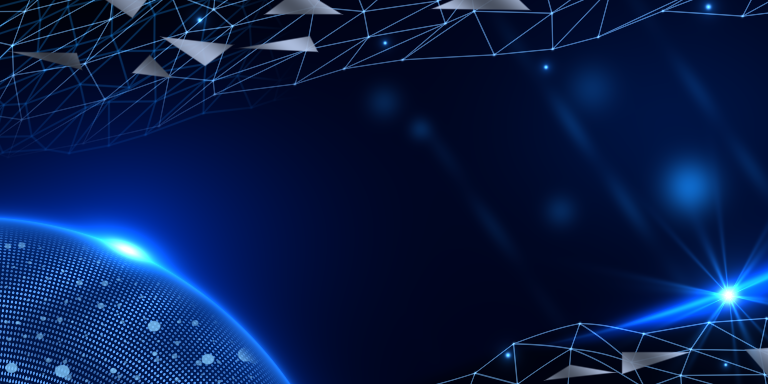
This background is drawn by a Shadertoy shader. Its source:

```glsl
// Night-blue tech backdrop: dotted globe, wire meshes with pale facets, soft bokeh and a star flare.
const vec2 GLOBE = vec2(-0.078, -0.581);
const float RADIUS = 1.016;
const vec2 SUNRISE = vec2(0.333, 0.35);
const vec2 FLARE = vec2(1.898, 0.23);
const vec2 DOT_PITCH = vec2(0.013, 0.02);
const float LINE_WIDTH = 0.0005;
const vec3 NAVY = vec3(0.0, 0.014, 0.105);
const vec3 LEFT_HAZE = vec3(0.0, 0.075, 0.27);
const vec3 RIGHT_HAZE = vec3(0.0, 0.065, 0.16);
const vec3 ROYAL = vec3(0.0, 0.25, 0.85);
const vec3 CYAN = vec3(0.1, 0.55, 1.0);
const vec3 TEAL = vec3(0.06, 0.36, 0.58);
const vec3 ICE = vec3(0.46, 0.71, 0.9);
const vec3 PAPER = vec3(0.72, 0.79, 0.92);

// Facets: two base corners, then the tip
const vec4 BASE[10] = vec4[10](
  vec4(0.69, 0.963, 0.89, 0.963), vec4(0.42, 0.904, 0.607, 0.883),
  vec4(0.625, 0.875, 0.828, 0.865), vec4(0.344, 0.81, 0.448, 0.797),
  vec4(0.03, 0.865, 0.214, 0.818), vec4(0.26, 1.01, 0.39, 1.01),
  vec4(1.125, 0.977, 1.38, 0.974), vec4(1.62, 0.083, 1.797, 0.083),
  vec4(1.42, 0.01, 1.6, 0.03), vec4(1.94, 0.09, 2.02, 0.095));
const vec2 TIP[10] = vec2[10](
  vec2(0.78, 1.03), vec2(0.534, 0.828), vec2(0.807, 0.906), vec2(0.39, 0.857),
  vec2(0.2, 0.862), vec2(0.345, 0.953), vec2(1.3, 1.05), vec2(1.62, 0.026),
  vec2(1.485, 0.05), vec2(2.01, 0.01));
// Glints and bokeh: x, y, size
const vec3 GLINTS[6] = vec3[6](
  vec3(0.52, 0.948, 0.012), vec3(1.003, 0.888, 0.009), vec3(1.422, 0.825, 0.01),
  vec3(1.845, 0.982, 0.014), vec3(1.323, 0.075, 0.013), vec3(1.89, 0.05, 0.008));
const vec3 BOKEH[5] = vec3[5](
  vec3(1.797, 0.513, 0.068), vec3(1.0, 0.734, 0.042), vec3(1.094, 0.663, 0.028),
  vec3(1.46, 0.45, 0.04), vec3(1.54, 0.77, 0.06));

float hash(vec2 p) { return fract(sin(dot(p, vec2(127.1, 311.7))) * 43758.5); }
vec2 hash2(vec2 p) { return vec2(hash(p), hash(p + 19.3)); }
float gauss(vec2 v) { return exp(-dot(v, v)); }

float segmentDist(vec2 p, vec2 a, vec2 b) {
  vec2 d = b - a;
  return length(p - a - d * clamp(dot(p - a, d) / dot(d, d), 0.0, 1.0));
}
float edgeSide(vec2 p, vec2 a, vec2 b) {
  vec2 d = normalize(b - a);
  return d.x * (p.y - a.y) - d.y * (p.x - a.x);
}
float triangle(vec2 p, vec2 a, vec2 b, vec2 c) {
  float turn = sign(edgeSide(c, a, b));
  return min(turn * edgeSide(p, a, b), min(turn * edgeSide(p, b, c), turn * edgeSide(p, c, a)));
}

// Jittered triangular net in the half plane p.y > 0
vec2 meshNode(vec2 id) { return id + 0.5 + 0.75 * (hash2(id) - 0.5); }
float mesh(vec2 p, vec2 cell, float px) {
  float lineDist = 1.0, nodeDist = 1.0;
  for (int k = 0; k < 9; k++) {
    vec2 id = floor(p / cell) + vec2(k % 3, k / 3) - 1.0;
    if (id.y < 0.0) continue;
    vec2 a = meshNode(id) * cell;
    nodeDist = min(nodeDist, length(p - a));
    for (int e = 1; e < 4; e++)
      lineDist = min(lineDist, segmentDist(p, a, meshNode(id + vec2(e % 2, e / 2)) * cell));
  }
  float line = 1.0 - smoothstep(LINE_WIDTH, LINE_WIDTH + px, lineDist);
  return 0.55 * line + 0.7 * exp(-nodeDist * nodeDist / 1.4e-5);
}

// One random disc per cell
float scatter(vec2 p, float cell) {
  vec2 id = floor(p / cell);
  float r = cell * 0.17 * pow(hash(id + 7.0), 3.0);
  vec2 center = (id + 0.5 + 0.5 * (hash2(id) - 0.5)) * cell;
  return 1.0 - smoothstep(r, r + 0.005, length((p - center) * vec2(1.0, 1.2)));
}

// Dotted sphere surface
vec3 globe(vec2 p, float rim) {
  vec2 d = (p - GLOBE) / RADIUS;
  vec2 q = vec2(atan(d.x, d.y), asin(min(length(d), 0.9999))) / DOT_PITCH;
  float dots = 1.0 - smoothstep(0.18, 0.42, length(fract(q) - 0.5));
  float land = 0.7 + 0.2 * sin(p.x * 17.0 + 3.0 * sin(p.y * 13.0));
  dots = mix(0.22, dots, smoothstep(0.01, 0.1, -rim)) * land;
  vec3 col = mix(vec3(0.0, 0.07, 0.25), vec3(0.0, 0.19, 0.55), exp(rim * 9.0)) + ICE * dots * 0.85;
  float specks = max(scatter(p, 0.12), 0.7 * scatter(p + 0.31, 0.05));
  return mix(col, ICE * 1.1, 0.8 * specks * smoothstep(0.02, 0.07, -rim));
}

void mainImage(out vec4 fragColor, in vec2 fragCoord) {
  float px = 1.0 / iResolution.y;
  vec2 p = fragCoord / iResolution.xy * vec2(2.0, 1.0);
  // Haze
  vec3 col = NAVY + LEFT_HAZE * gauss((p - vec2(0.35, 0.38)) / vec2(0.48, 0.34));
  col += RIGHT_HAZE * gauss((p - vec2(1.75, 0.68)) / vec2(0.42, 0.32));
  col *= 1.0 - 0.75 * gauss((p - vec2(0.1, 1.05)) / vec2(0.7, 0.22));
  // Blurred diagonal streaks and bokeh
  vec2 t = mat2(0.82, -0.57, 0.57, 0.82) * p;
  float across = (fract((t.x - 1.286) / 0.32 + 0.5) - 0.5) * 0.32;
  float patches = 0.6 + 0.4 * sin(t.y * 23.0 + 2.0 * sin(t.x * 9.0));
  float area = smoothstep(1.0, 1.25, p.x) * gauss((p - vec2(1.6, 0.6)) / vec2(0.6, 0.32));
  col += TEAL * 0.32 * area * patches * exp(-across * across / 0.0005);
  for (int i = 0; i < 5; i++)
    col += TEAL * (i == 0 ? 0.95 : 0.32) * gauss((p - BOKEH[i].xy) / BOKEH[i].z);
  // Globe, halo and sunrise
  float rim = length(p - GLOBE) - RADIUS, sunDist = length(p - SUNRISE);
  col += ROYAL * (0.35 * exp(-max(rim, 0.0) * 16.0) + 0.5 * exp(-sunDist * 9.0));
  col = mix(col, globe(p, rim), 1.0 - smoothstep(-px, px, rim));
  col += CYAN * exp(-abs(rim) * 85.0) * (0.35 + 0.65 * exp(-sunDist * 4.0));
  vec2 sun = mat2(0.92, 0.39, -0.39, 0.92) * (p - SUNRISE);
  col += CYAN * 0.75 * gauss(sun / vec2(0.1, 0.045)) + 0.9 * gauss(sun / vec2(0.045, 0.016));
  // Beam
  float run = max(p.x - 1.33, 0.0), power = smoothstep(0.0, 0.45, run);
  float beam = (p.y - 0.085 - 0.15 * run - 0.19 * run * run) / (0.006 + 0.058 * run);
  col += ROYAL * power * (1.1 * exp(-beam * beam) + 0.25 * exp(-abs(beam) * 0.5));
  col += CYAN * power * 0.6 * gauss(vec2(beam * 4.0 - 1.0, 0.0));
  // Meshes along the top and the lower right
  vec2 top = vec2(p.x, p.y - 0.56 - 0.24 * p.x + 0.025 * p.x * p.x);
  float depth = smoothstep(0.55, 0.92, p.y), left = 1.0 - smoothstep(0.45, 0.8, p.x);
  col += ICE * mesh(top, vec2(0.17, 0.092), px) * depth;
  col += TEAL * mesh(top + vec2(3.0, 0.02), vec2(0.105, 0.07), px * 1.6) * left * (0.2 + 0.6 * depth);
  vec2 low = vec2(p.x + 5.0, 0.175 * smoothstep(0.95, 1.6, p.x) - p.y + 0.012);
  float lowArea = smoothstep(0.98, 1.15, p.x);
  col *= 1.0 - 0.45 * lowArea * smoothstep(0.0, 0.06, low.y);
  col += ICE * mesh(low, vec2(0.15, 0.07), px) * lowArea;
  // Facets and glints
  float shade = (0.72 + 0.28 * sin(p.x * 24.0 + p.y * 31.0)) * mix(0.65, 1.0, smoothstep(0.1, 0.7, p.x));
  for (int i = 0; i < 10; i++)
    col = mix(col, PAPER * shade, 0.92 * smoothstep(-px, px, triangle(p, BASE[i].xy, BASE[i].zw, TIP[i])));
  for (int i = 0; i < 6; i++) {
    float g = length(p - GLINTS[i].xy) / GLINTS[i].z;
    col += CYAN * 0.6 * exp(-g) + ICE * exp(-g * g * 5.0);
  }
  // Star flare
  vec2 f = p - FLARE;
  float r = length(f), angle = atan(f.y, f.x);
  float rays = pow(abs(cos(angle * 3.0 + 0.35)), 30.0) * exp(-r * 14.0)
    + 0.6 * pow(abs(cos(angle * 5.0 + 1.0)), 50.0) * exp(-r * 10.0);
  col += CYAN * (rays + 0.55 * exp(-r * 17.0)) + exp(-r * r / 0.0005);
  fragColor = vec4(clamp(col, 0.0, 1.0), 1.0);
}
```
